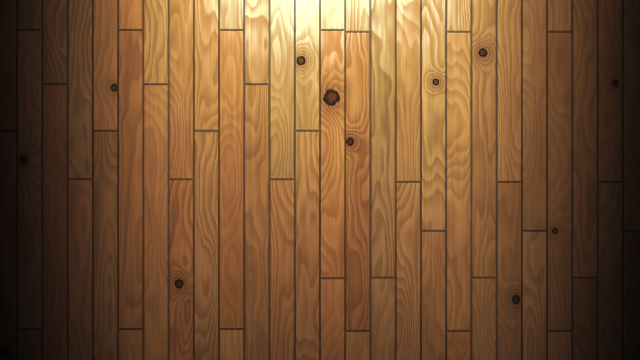
Give the GLSL for this texture, as a Shadertoy shader.

```glsl
// Narrow pine floorboards under a warm lamp at the top centre.
// Staggered planks get contour grain from warped noise, hashed knots and thin
// seams; one brightness value is finally turned into a brown-to-cream colour.

#define ASPECT 1.7778
#define PLANK_WIDTH 0.0701
#define PLANK_LENGTH 0.831
#define KNOT_CHANCE 0.42
#define KNOT_RADIUS 0.0145
#define GRAIN_DEPTH 0.17
#define FIBRE_DEPTH 0.13
#define SEAM_WIDTH 0.0013
#define LAMP_GLOW 0.33
#define TONE_SPREAD 0.15

float hash(vec2 p) {
    vec3 q = fract(vec3(p.xyx) * 0.1031);
    q += dot(q, q.yzx + 33.33);
    return fract((q.x + q.y) * q.z);
}

float noise(vec2 p) {
    vec2 i = floor(p), f = fract(p);
    f = f * f * (3.0 - 2.0 * f);
    return mix(mix(hash(i), hash(i + vec2(1, 0)), f.x),
               mix(hash(i + vec2(0, 1)), hash(i + vec2(1, 1)), f.x), f.y);
}

// Distance down from the top to the first joint of a column
float jointOffset(int column) {
    vec4 leftSteps = vec4(0.363, 0.083, 0.234, 0.498);
    vec4 rightSteps = vec4(0.505, 0.641, 0.088, 0.771);
    return column < 14 ? leftSteps[column % 4] : rightSteps[column % 4];
}

// Lamp falloff: x from the centre line, y down from the top
float lampLight(vec2 p) {
    float fade = 0.82 - 0.44 * pow(p.y, 1.4);
    float sides = 1.0 - 0.92 * smoothstep(0.3, 0.98, abs(p.x - 0.015));
    float glow = exp(-p.x * p.x / 0.11 - p.y / 0.15);
    return fade * sides + LAMP_GLOW * glow;
}

// Brightness to wood colour, yellower and paler as it rises
vec3 woodColour(float l) {
    float pale = smoothstep(0.88, 1.08, l);
    float g = 0.65 + 0.10 * smoothstep(0.5, 0.9, l) + 0.18 * pale;
    float b = 0.45 - 0.06 * smoothstep(0.15, 0.45, l)
            + 0.07 * smoothstep(0.75, 0.95, l) + 0.23 * pale;
    return l * vec3(1.0, g, b);
}

void mainImage(out vec4 fragColor, in vec2 fragCoord) {
    vec2 uv = fragCoord / iResolution.xy;
    vec2 p = vec2((uv.x - 0.5) * ASPECT, 1.0 - uv.y);
    float pixel = 1.0 / iResolution.y;

    // Plank layout
    float slot = floor(p.x / PLANK_WIDTH);
    int column = int(slot) + 13;
    float across = p.x / PLANK_WIDTH - slot - 0.5;
    float span = column == 13 ? 0.69 : PLANK_LENGTH;
    float start = jointOffset(column);
    float row = floor((p.y - start) / span);
    float along = p.y - start - row * span;
    vec2 id = vec2(float(column) + 7.0, row + 11.0);
    float seed = hash(id) * 90.0;

    // One possible knot per plank; a large one near the lamp
    bool mainKnot = column == 13 && row == 0.0;
    bool hasKnot = mainKnot || hash(id + 31.0) < KNOT_CHANCE;
    vec2 knotAt = vec2((hash(id + 5.0) - 0.5) * 0.8,
                       span * mix(0.12, 0.88, hash(id + 17.0)));
    float radius = KNOT_RADIUS * mix(0.6, 1.1, hash(id + 23.0));
    if (mainKnot) { knotAt = vec2(-0.05, 0.188); radius = 0.0235; }
    vec2 toKnot = vec2((across - knotAt.x) * PLANK_WIDTH, along - knotAt.y);
    float wobble = 0.25 * (noise(toKnot * 110.0 + seed) - 0.5);
    float r = length(toKnot * vec2(1.0, 0.9)) / radius + wobble;
    if (!hasKnot) r = 99.0;

    // Growth rings: contour lines of a stretched field that bends at the knot
    float rings = across * mix(0.8, 2.6, hash(id + 41.0))
                + 4.5 * noise(vec2(across * 1.3 + seed, p.y * 4.0 + seed))
                + 0.5 * noise(vec2(across * 4.0 - seed, p.y * 17.0))
                + 3.0 * exp(-r * r * 0.16);
    float phase = fract(rings * 1.5);
    float lateWood = smoothstep(0.1, 0.82, phase) * (1.0 - smoothstep(0.85, 1.0, phase));
    float fibre = noise(vec2(p.x * 230.0, p.y * 9.0 + seed)) * 0.6
                + noise(vec2(p.x * 110.0, p.y * 32.0 + seed)) * 0.4 - 0.5;
    float blotch = noise(vec2(across * 1.5 + seed, p.y * 7.0)) - 0.5;

    float shade = 1.03 + TONE_SPREAD * (hash(id + 53.0) - 0.5) + 0.1 * blotch;
    shade -= GRAIN_DEPTH * (lateWood - 0.3) * mix(0.45, 1.0, hash(id + 61.0));
    shade += FIBRE_DEPTH * fibre;

    // Knot body: brown core, darker rim and soft halo
    float core = 1.0 - smoothstep(0.75, 1.05, r);
    float rim = smoothstep(0.3, 0.85, r);
    shade *= 1.0 - 0.22 * exp(-r * r * 0.22);
    shade *= mix(1.0, mix(0.62, 0.3, rim) + 0.1 * fibre, core);

    // Light and a slight reddish or yellowish tint per plank
    float light = lampLight(p);
    vec3 colour = woodColour(light * shade);
    float plankTint = hash(id + 71.0) - 0.5;
    colour *= 1.0 + plankTint * vec3(0.04, -0.07, -0.12);

    // Seams: dark groove with a thin cool edge
    float side = (0.5 - abs(across)) * PLANK_WIDTH;
    float edge = min(side, min(along, span - along));
    float groove = 1.0 - smoothstep(0.0, SEAM_WIDTH + pixel, edge - 0.0006);
    float bevel = 1.0 - smoothstep(0.0, SEAM_WIDTH * 0.5 + pixel * 0.5, edge);
    colour *= 1.0 - 0.5 * groove;
    colour = mix(colour, light * vec3(0.62, 0.51, 0.50), bevel * 0.55);

    fragColor = vec4(clamp(colour, 0.0, 1.0), 1.0);
}
```
